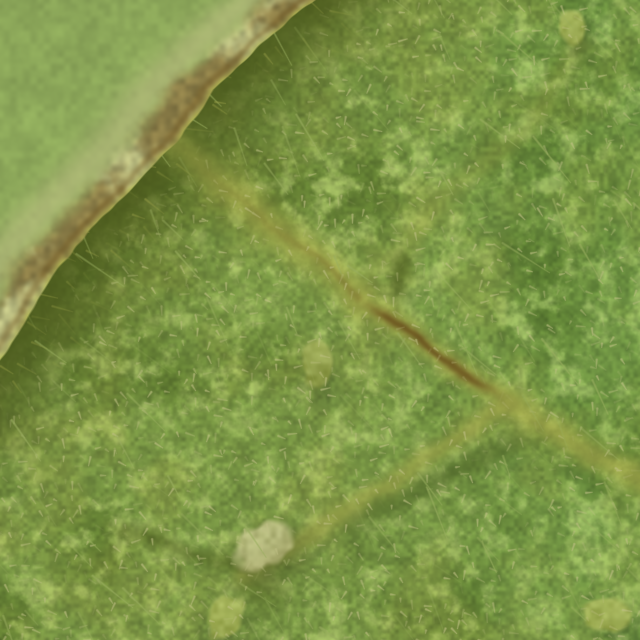
This texture is drawn by a Shadertoy shader. Its source:

```glsl
// Macro view of a hairy green leaf, crossed by a diagonal vein, under the tan rim
// of a second leaf. Noise builds the tissue, segment distances the veins, ellipses
// the bumps, and jittered grids the hairs and specks.

const vec3 GREEN  = vec3(0.47, 0.585, 0.265);
const vec3 DEEP   = vec3(0.39, 0.50, 0.20);
const vec3 LIGHT  = vec3(0.60, 0.68, 0.37);
const vec3 OLIVE  = vec3(0.61, 0.63, 0.28);
const vec3 SHADOW = vec3(0.28, 0.335, 0.10);
const vec3 BROWN  = vec3(0.41, 0.31, 0.11);
const vec3 TAN    = vec3(0.54, 0.47, 0.27);
const vec3 CREAM  = vec3(0.75, 0.75, 0.52);
const vec3 UPPER  = vec3(0.54, 0.645, 0.345);
const vec3 BUMP   = vec3(0.65, 0.70, 0.34);
const float SHADOW_REACH = 0.095;
const float RIM_WIDTH = 0.062;

float hash(vec2 p) {
    vec3 q = fract(p.xyx * 0.1031);
    q += dot(q, q.yzx + 33.33);
    return fract((q.x + q.y) * q.z);
}
float noise(vec2 p) {
    vec2 i = floor(p), f = fract(p);
    f = f * f * (3.0 - 2.0 * f);
    return mix(mix(hash(i), hash(i + vec2(1, 0)), f.x),
               mix(hash(i + vec2(0, 1)), hash(i + 1.0), f.x), f.y);
}
float fbm(vec2 p) {
    float sum = 0.0, amp = 0.53;
    for (int i = 0; i < 4; i++, amp *= 0.5) {
        sum += amp * noise(p);
        p = mat2(1.6, 1.2, -1.2, 1.6) * p + 7.3;
    }
    return sum;
}
// Distance to a segment and the position along it
vec2 segment(vec2 p, vec2 a, vec2 b) {
    vec2 d = b - a;
    float t = clamp(dot(p - a, d) / dot(d, d), 0.0, 1.0);
    return vec2(length(p - a - d * t), t);
}
float glow(float d, float width) { return exp(-d * d / (width * width)); }
float line(vec2 p, vec2 a, vec2 b, float width) { return glow(segment(p, a, b).x, width); }

// Signed distance to the upper leaf's edge, positive on the lower leaf
float edgeDistance(vec2 p) {
    float x = 0.81 * (p.y - 0.453) + 0.42 * max(p.y - 0.86, 0.0);
    x += 0.012 * sin(p.y * 17.0 + 0.6) + 0.006 * (noise(p * 45.0) - 0.5);
    return (p.x - x) * 0.77;
}
// Tapering strokes, at most one per grid cell, spread around an angle
float strokes(vec2 p, float cells, float angle, float spread, float size) {
    vec2 g = p * cells;
    float aa = cells / iResolution.y, ink = 0.0;
    for (int k = 0; k < 9; k++) {
        vec2 id = floor(g) + vec2(k % 3 - 1, k / 3 - 1);
        float seed = hash(id + 5.7);
        float a = angle + spread * (hash(id + 31.0) - 0.5);
        vec2 mid = id + vec2(hash(id + 11.0), hash(id + 23.0));
        vec2 arm = vec2(cos(a), sin(a)) * size * (0.3 + 0.7 * hash(id + 47.0));
        vec2 s = segment(g, mid - arm, mid + arm);
        float w = 0.0017 * cells * (1.0 - 0.6 * s.y);
        ink = max(ink, (1.0 - smoothstep(w - aa, w + aa, s.x)) * min(1.6 * seed - 0.5, 1.0));
    }
    return ink;
}
void addBump(inout vec3 col, vec2 p, vec2 center, vec2 radius, float tilt, vec3 tint) {
    vec2 q = mat2(cos(tilt), -sin(tilt), sin(tilt), cos(tilt)) * (p - center) / radius;
    float r = length(q) + 0.3 * (noise(p * 55.0) - 0.5);
    col *= 1.0 - 0.17 * glow(length(q - vec2(0.3, -0.6)), 1.1);
    tint += 0.14 * (noise(p * 110.0) - 0.5) + 0.05 * q.y;
    col = mix(col, tint, 0.82 - 0.82 * smoothstep(0.75, 1.1, r));
}

vec3 lowerLeaf(vec2 p, float edge) {
    // Mottled tissue, greener to the right
    float broad = fbm(p * 7.0), fine = fbm(p * 38.0 + 9.0);
    vec3 col = mix(DEEP, GREEN, smoothstep(0.2, 0.65, broad));
    col = mix(col, LIGHT, 0.75 * smoothstep(0.45, 0.8, fine));
    col = mix(col, OLIVE, 0.28 * smoothstep(0.4, 0.75, fbm(p * 12.0 + 21.0)));
    col *= 0.76 + 0.22 * noise(p * 150.0) + 0.28 * fine;
    col.r -= 0.03 * smoothstep(0.5, 1.0, p.x);

    // Side veins
    vec2 w = p + 0.022 * (vec2(fbm(p * 14.0), fbm(p * 14.0 + 40.0)) - 0.5);
    vec2 fork = vec2(0.55, 0.205), bend = vec2(0.69, 0.69), top = vec2(0.84, 0.81);
    vec2 mid = vec2(0.56, 0.535), joint = vec2(0.79, 0.37);
    float low = max(line(w, joint, fork, 0.016), line(w, fork, vec2(0.38, 0.1), 0.016));
    float high = max(line(w, mid, bend, 0.018),
        max(line(w, bend, top, 0.018), line(w, top, vec2(0.9, 0.93), 0.018)));
    col = mix(col, DEEP * 0.8, 0.6 * line(w, vec2(0.81, 0.315), vec2(0.54, 0.18), 0.017));
    col = mix(col, OLIVE, max(0.65 * low, 0.3 * high));
    float dark = max(0.45 * line(w, vec2(0.4, 0.1), vec2(0.2, 0.175), 0.012),
        0.55 * line(p, vec2(0.62, 0.55), vec2(0.63, 0.59), 0.016));
    col = mix(col, SHADOW, max(dark, 0.5 * glow(length(p - vec2(0.41, 0.09)), 0.045)));

    // Main vein with a dark groove
    vec2 a = segment(w, vec2(0.27, 0.775), mid), b = segment(w, mid, joint);
    float vein = max(max(glow(a.x, 0.031), glow(b.x, 0.021)), line(w, joint, vec2(1.03, 0.235), 0.024));
    col = mix(col, OLIVE * (0.88 + 0.3 * fine), 0.78 * vein);
    float groove = glow(b.x, 0.008) * smoothstep(0.0, 0.2, b.y) * (1.0 - smoothstep(0.75, 1.0, b.y));
    col = mix(col, BROWN, max(0.8 * groove, 0.3 * glow(a.x, 0.007) * a.y));

    // Shade cast by the upper leaf
    float depth = max(edge, 0.0) / (SHADOW_REACH * (0.75 + 0.5 * broad));
    col = mix(col, SHADOW, 0.85 * exp(-pow(depth, 1.6)) * (1.0 - 0.55 * vein));

    // Pale bumps
    addBump(col, p, vec2(0.495, 0.433), vec2(0.024, 0.039), 0.0, BUMP * 0.93);
    addBump(col, p, vec2(0.412, 0.148), vec2(0.052, 0.034), 0.5, CREAM);
    addBump(col, p, vec2(0.352, 0.035), vec2(0.028, 0.04), -0.4, BUMP);
    addBump(col, p, vec2(0.948, 0.04), vec2(0.039, 0.028), 0.0, BUMP);
    addBump(col, p, vec2(0.895, 0.957), vec2(0.022, 0.031), 0.2, BUMP);

    // Glints and hairs
    float lit = smoothstep(0.0, 0.13, edge);
    col = mix(col, CREAM, 0.6 * lit * strokes(p, 58.0, -0.9, 2.6, 0.4));
    col = mix(col, LIGHT, 0.6 * strokes(p, 15.0, -0.9, 0.7, 0.7));
    return mix(col, OLIVE, 0.5 * (1.0 - lit) * strokes(p, 30.0, -0.55, 0.9, 0.7));
}

vec3 upperLeaf(vec2 p, float inside) {
    float mottle = fbm(p * 22.0), grain = noise(p * 95.0);
    vec3 col = UPPER * (0.88 + 0.16 * mottle + 0.1 * grain);
    col = mix(col, CREAM, 0.55 * glow(inside - RIM_WIDTH * 1.25, 0.034));
    // Tan rim with worn patches and a bright lip
    float rim = 1.0 - smoothstep(0.55, 1.15, (inside + 0.025 * (mottle - 0.5)) / RIM_WIDTH);
    vec3 skin = mix(TAN, CREAM, smoothstep(0.46, 0.75, fbm(p * 15.0 + 14.0)));
    col = mix(col, skin * (0.86 + 0.28 * grain), 0.9 * rim);
    col = mix(col, BROWN, 0.4 * glow(inside - 0.013, 0.007));
    return mix(col, OLIVE * 1.12, glow(inside, 0.006) * (0.3 + 0.5 * grain));
}

void mainImage(out vec4 fragColor, in vec2 fragCoord) {
    vec2 p = fragCoord / iResolution.xy;
    float edge = edgeDistance(p), aa = 1.2 / iResolution.y;
    vec3 col = mix(upperLeaf(p, -edge), lowerLeaf(p, edge), smoothstep(-aa, aa, edge));
    fragColor = vec4(clamp(col, 0.0, 1.0), 1.0);
}
```
